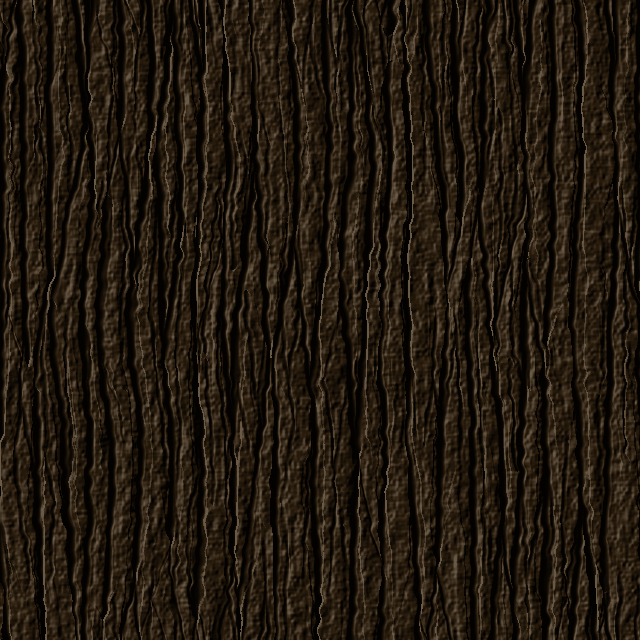
This texture is drawn by a three.js fragment shader. Its source:

```glsl
varying vec2 vUv;

float hash(vec2 p) {
  vec3 q = fract(p.xyx * 0.1031);
  q += dot(q, q.yzx + 33.33);
  return fract((q.x + q.y) * q.z);
}

float noise(vec2 p) {
  vec2 cell = floor(p);
  vec2 f = fract(p);
  f = f * f * (3.0 - 2.0 * f);
  float low = mix(hash(cell), hash(cell + vec2(1.0, 0.0)), f.x);
  float high = mix(hash(cell + vec2(0.0, 1.0)), hash(cell + 1.0), f.x);
  return mix(low, high, f.y);
}

// Canvas distance to the nearest crack between stretched cells
float crackDistance(vec2 p, vec2 scale, float seed) {
  p = p * scale + seed;
  vec2 cell = floor(p);
  vec2 nearest = vec2(9.0);
  vec2 second = vec2(9.0);
  for (int y = -1; y <= 1; y++) {
    for (int x = -1; x <= 1; x++) {
      vec2 id = cell + vec2(float(x), float(y));
      vec2 away = p - id - vec2(hash(id + 11.0), hash(id + 57.0));
      if (length(away) < length(nearest)) {
        second = nearest;
        nearest = away;
      } else if (length(away) < length(second)) {
        second = away;
      }
    }
  }
  vec2 gradient = normalize(second) - normalize(nearest);
  float gap = (length(second) - length(nearest)) / max(length(gradient * scale), 1.0);
  // Cracks that run across the grain fade out
  float across = 1.0 - smoothstep(0.15, 0.6, abs(normalize(gradient + 0.0001).x));
  return gap + 0.007 * across;
}

// Bark relief: x is height, y is how open the surface is to light
vec2 relief(vec2 p) {
  // Wavering, jagged ridge edges
  vec2 q = p;
  q.x += 0.02 * (noise(p * vec2(5.0, 4.0)) - 0.5);
  q.x += 0.007 * (noise(p * vec2(22.0, 12.0) + 31.0) - 0.5);
  q.x += 0.006 * (noise(p * vec2(50.0, 65.0) + 73.0) - 0.5);

  // Long plates, split in patches by finer cracks
  float plateGap = crackDistance(q, vec2(22.0, 1.8), 5.0);
  float plate = smoothstep(0.0, 0.007, plateGap);
  float fissureGap = crackDistance(q, vec2(36.0, 5.0), 40.0);
  float depth = 0.85 * smoothstep(0.2, 0.65, noise(p * vec2(10.0, 5.0) + 17.0));
  float split = mix(1.0, smoothstep(0.0, 0.005, fissureGap), depth);

  // Lengthwise streaks, lumps, grit and faint cross fibres
  float grain = 0.55 * noise(q * vec2(110.0, 26.0) + 51.0);
  grain += 0.75 * noise(q * vec2(95.0, 65.0));
  grain += 0.42 * noise(p * vec2(220.0, 170.0) + 9.0);
  grain += 0.22 * noise(p * vec2(70.0, 250.0) + 21.0);

  float height = plate + 18.0 * min(plateGap, 0.03) + 0.7 * split;
  height += grain * (0.5 + 0.5 * plate);
  float openness = mix(0.08, 1.0, smoothstep(0.001, 0.009, plateGap));
  return vec2(height, openness * mix(0.2, 1.0, split));
}

void main() {
  // Emboss with light from the upper left
  vec2 lightStep = vec2(0.0012, -0.0008);
  vec2 ahead = relief(vUv + lightStep);
  vec2 behind = relief(vUv - lightStep);
  float slope = ahead.x - behind.x;
  float openness = 0.5 * (ahead.y + behind.y);

  float tint = 0.88 + 0.14 * noise(vUv * vec2(14.0, 5.0) + 3.0);
  float shade = max(openness * (tint + 2.7 * slope), 0.0);

  // Brown body with greyer lit edges
  vec3 color = mix(vec3(0.012, 0.006, 0.0), vec3(0.16, 0.11, 0.05), min(shade, 1.0));
  color += vec3(0.23, 0.22, 0.21) * clamp(shade - 1.0, 0.0, 1.1);
  gl_FragColor = vec4(color, 1.0);
}
```
